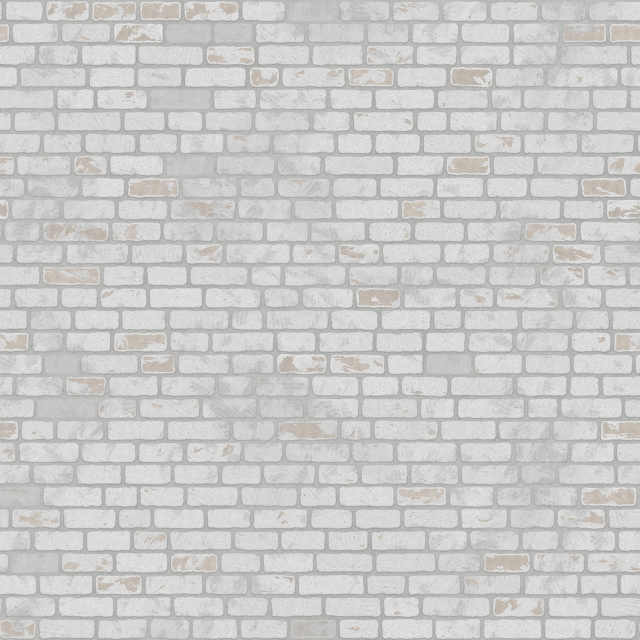
This texture is drawn by a Shadertoy shader. Its source:

```glsl
// Whitewashed brick wall: 29 uneven courses with worn paint and grey mortar.

const float COURSES = 29.0;

float hash(vec2 p) {
    vec3 a = fract(vec3(p.xyx) * 0.1031);
    a += dot(a, a.yzx + 33.33);
    return fract((a.x + a.y) * a.z);
}

// Layered, warped sines, roughly -1 to 1
float smudge(vec2 p) {
    float sum = 0.0, amp = 0.5;
    for (int i = 0; i < 5; i++) {
        p = mat2(0.8, -0.6, 0.6, 0.8) * p * 1.9 + 0.8 * sin(p.yx * 1.3 + 2.0) + 1.7;
        sum += amp * sin(p.x) * sin(p.y);
        amp *= 0.65;
    }
    return sum;
}

// Cellular noise: distance to the nearest scattered point
float cells(vec2 p) {
    vec2 id = floor(p);
    float nearest = 1.0;
    for (int y = -1; y <= 1; y++)
        for (int x = -1; x <= 1; x++) {
            vec2 c = id + vec2(x, y);
            vec2 point = c + vec2(hash(c), hash(c + 57.0));
            nearest = min(nearest, length(p - point));
        }
    return nearest;
}

// Uneven position of the upright joint left of brick i
float joint(float i, float course, float count) {
    return i + 0.42 * (hash(vec2(mod(i, count), course + 11.0)) - 0.5);
}

float roundedBox(vec2 p, vec2 halfSize, float radius) {
    vec2 q = abs(p) - halfSize + radius;
    return length(max(q, 0.0)) + min(max(q.x, q.y), 0.0) - radius;
}

void mainImage(out vec4 fragColor, in vec2 fragCoord) {
    vec2 uv = fragCoord / iResolution.xy;
    vec2 p = uv * COURSES;
    float pixel = COURSES / iResolution.y;

    // Find the brick: 12 or 13 per course, in a loose running bond
    float course = floor(p.y);
    float count = 12.0 + step(0.5, hash(vec2(course, 3.0)));
    float x = uv.x * count + 0.5 * mod(course, 2.0) + 0.5 * hash(vec2(course, 8.0));
    float i = floor(x);
    if (x < joint(i, course, count)) i -= 1.0;
    else if (x >= joint(i + 1.0, course, count)) i += 1.0;
    float left = joint(i, course, count);
    float right = joint(i + 1.0, course, count);
    vec2 id = vec2(mod(i, count), course);
    float tone = hash(id + 21.0);
    float wear = hash(id + 43.0);
    float lean = hash(id + 71.0);

    // Ragged rounded outline, in units of one course
    float stretch = COURSES / count;
    vec2 q = vec2((x - 0.5 * (left + right)) * stretch, fract(p.y) - 0.5);
    q.y += 0.03 * (lean - 0.5) * q.x;
    vec2 halfSize = vec2(0.5 * (right - left) * stretch - 0.09, 0.405 + 0.025 * tone);
    float d = roundedBox(q, halfSize, 0.12 + 0.1 * lean);
    float coarse = smudge(p * 1.6 + 9.0 * tone);
    float fine = smudge(p * 4.3);
    d += 0.035 * coarse + 0.03 * fine;

    // Mortar with soft stains
    float stain = smudge(p * 0.22);
    vec3 mortar = vec3(0.725, 0.725, 0.722) + 0.025 * fine + 0.03 * stain;

    // Painted face with slanted brush strokes and grey grime
    vec3 paint = vec3(0.853, 0.853, 0.852) + 0.025 * (tone - 0.5) + 0.025 * fine;
    float angle = 3.14 * lean;
    float stroke = sin(dot(q, vec2(cos(angle), sin(angle))) * 32.0 + 4.0 * coarse);
    paint += 0.016 * stroke * smoothstep(-0.2, 0.4, coarse);
    paint -= 0.06 * smoothstep(0.1, 0.7, coarse + 0.5 * stain + 0.3 * (tone - 0.5));
    paint -= 0.035 * smoothstep(0.0, 0.6, stain);

    // Small pits in the paint
    float pits = smoothstep(0.28, 0.1, cells(p * 5.0)) * smoothstep(0.0, 0.4, fine);
    paint -= 0.08 * pits;

    // Flaked paint shows tan clay inside a pale rim
    float flake = smudge(p * vec2(1.3, 2.0) + 30.0 * wear) + mix(-0.8, 0.55, pow(wear, 6.0));
    float bare = smoothstep(-0.02, 0.14, flake) * smoothstep(-0.04, -0.11, d);
    vec3 clay = vec3(0.755, 0.715, 0.675) + 0.04 * fine - 0.05 * (tone - 0.5);
    paint += 0.03 * smoothstep(0.85, 0.95, wear) * smoothstep(-0.12, -0.05, d);
    vec3 face = mix(paint, clay, 0.85 * bare);

    // A few bricks are smeared over; the rest get a thin dark edge
    float smear = step(0.965, hash(id + 95.0));
    float cover = smoothstep(0.7 * pixel, -0.7 * pixel, d) * (1.0 - 0.55 * smear);
    float shade = exp(-pow((d - 0.02) / 0.045, 2.0)) * (0.6 - 0.9 * q.y);
    vec3 color = mix(mortar, face, cover);
    color -= 0.065 * max(shade, 0.0) * (1.0 - smear);

    fragColor = vec4(clamp(color, 0.0, 1.0), 1.0);
}
```
